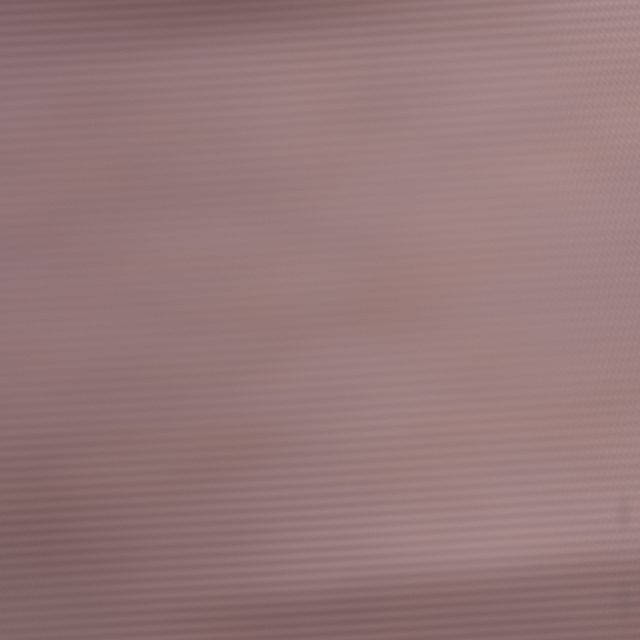
A Shadertoy shader for this texture:

```glsl
// Soft dusty-pink ribbed cloth: about 60 fine, slightly tilted ribs under uneven light.

float hash(vec2 p) {
    p = fract(p * vec2(0.1031, 0.1137));
    p += dot(p, p.yx + 33.33);
    return fract((p.x + p.y) * p.x * 43.7);
}

vec2 gradientAt(vec2 cell) {
    float angle = 6.2832 * hash(cell + 17.0);
    return vec2(cos(angle), sin(angle));
}

// Gradient noise, roughly -0.7 to 0.7
float noise(vec2 p) {
    vec2 i = floor(p), f = p - i;
    vec2 u = f * f * f * (f * (f * 6.0 - 15.0) + 10.0);
    vec2 e = vec2(1.0, 0.0);
    float a = dot(gradientAt(i), f);
    float b = dot(gradientAt(i + e.xy), f - e.xy);
    float c = dot(gradientAt(i + e.yx), f - e.yx);
    float d = dot(gradientAt(i + e.xx), f - e.xx);
    return mix(mix(a, b, u.x), mix(c, d, u.x), u.y);
}

// Bell-shaped patch of light or shade
float patchAt(vec2 p, vec2 center, vec2 size) {
    vec2 q = (p - center) / size;
    return exp(-dot(q, q));
}

// Broad light and folds, as an offset from the mean brightness
float foldLight(vec2 p) {
    float light = 0.055 * smoothstep(0.0, 0.85, p.x) - 0.03;
    light += 0.015 * patchAt(p, vec2(0.5, 0.68), vec2(0.4, 0.25));
    light -= 0.016 * patchAt(p, vec2(0.35, 0.51), vec2(0.25, 0.07));
    // Soft dark fold along the top, strongest left of the middle
    float topFold = smoothstep(0.88, 1.02, p.y - 0.05 * (p.x - 0.3));
    light -= 0.11 * topFold * (1.0 - smoothstep(0.4, 0.95, p.x)) * mix(0.6, 1.0, smoothstep(0.0, 0.25, p.x));
    // Rising fold at the bottom, with a bright ridge above it
    float above = p.y - 0.02 - 0.11 * p.x;
    light -= 0.095 * (1.0 - smoothstep(-0.04, 0.04, above)) * smoothstep(0.0, 0.6, p.x);
    light += 0.02 * exp(-pow((above - 0.07) / 0.07, 2.0)) * smoothstep(0.2, 0.8, p.x);
    // Shaded lower left and bright upper right
    light -= 0.07 * patchAt(p, vec2(0.06, 0.15), vec2(0.36, 0.17));
    light += 0.03 * smoothstep(0.8, 1.05, p.x) * smoothstep(0.5, 1.0, p.y);
    return light;
}

void mainImage(out vec4 fragColor, in vec2 fragCoord) {
    vec2 p = fragCoord / iResolution.xy;
    vec2 slanted = vec2(p.x, p.y - 0.06 * p.x);

    // Blurred continuous ribs, clearest near the top and bottom
    float bend = 0.005 * noise(p * vec2(1.5, 2.0) + 4.0);
    float rib = sin(6.2832 * 60.0 * (slanted.y + bend));
    float focus = smoothstep(0.08, 0.5, abs(p.y - 0.6));
    float wear = 1.0 + 0.5 * noise(slanted * vec2(3.0, 8.0) + 9.0);
    float weave = rib * wear * mix(0.005, 0.019, focus);

    // Fine diagonal mesh towards the right and the lower-left edge
    float mesh = sin(6.2832 * (100.0 * p.x + 32.0 * p.y)) * sin(6.2832 * 60.0 * slanted.y);
    float meshArea = smoothstep(0.78, 1.0, p.x) * mix(0.3, 1.0, p.y)
                   + 0.4 * smoothstep(0.2, 0.0, p.x) * smoothstep(0.3, 0.0, p.y);
    weave += 0.013 * mesh * meshArea;

    // Cloudy wear stretched along the ribs, and very fine grain
    float cloud = 0.022 * noise(slanted * vec2(3.0, 5.0) + 2.0)
                + 0.016 * noise(slanted * vec2(6.0, 14.0) + 31.0);
    float grain = 0.012 * noise(p * 330.0 + 0.37);

    float shade = foldLight(p) + weave + cloud + grain;
    vec3 color = vec3(0.594, 0.479, 0.481) + shade * vec3(1.0, 0.97, 0.96);

    // Patches drift slightly between brown and mauve
    float tint = noise(slanted * vec2(3.5, 5.0) + 50.0) + 0.6 * noise(slanted * vec2(7.0, 16.0) + 70.0);
    color += tint * vec3(0.007, -0.001, -0.014);
    color.b += 0.010 * smoothstep(0.4, 0.0, p.x) * smoothstep(0.2, 0.6, p.y);

    // Greyed corner and two small stains at the right edge
    float grey = 0.3 * smoothstep(0.28, 0.0, length(p * vec2(1.0, 1.3)));
    for (int i = 0; i < 2; i++) {
        grey += 0.2 * patchAt(p, vec2(0.975, 0.06 + 0.14 * float(i)), vec2(0.01, 0.025));
    }
    color = mix(color, vec3(0.43, 0.37, 0.37), min(grey, 1.0));

    fragColor = vec4(color, 1.0);
}
```
